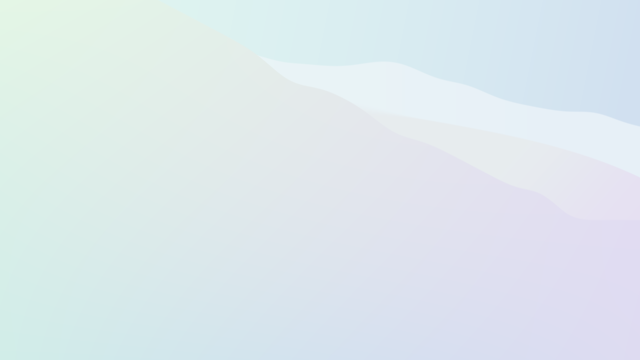
A WebGL 2 fragment shader for this background:

```glsl
#version 300 es
precision highp float;
// Pale pastel hillside with two translucent wave bands under a soft blue sky.

uniform vec2 u_resolution;
out vec4 fragColor;

// Smooth swell of unit height along an edge.
float swell(float x, float center, float width) {
    float d = (x - center) / width;
    return exp(-d * d);
}

float smoothMin(float a, float b, float k) {
    float h = max(k - abs(a - b), 0.0) / k;
    return min(a, b) - 0.25 * h * h * k;
}

// Quadratic blend passing through three colours at t = 0, 0.5 and 1.
vec3 blend3(vec3 a, vec3 b, vec3 c, float t) {
    return mix(a, c, t) + (b - 0.5 * (a + c)) * 4.0 * t * (1.0 - t);
}

// Antialiased coverage of the area below an edge.
float below(float edge, float y, float pixel) {
    return smoothstep(-pixel, pixel, edge - y);
}

// Edge heights, measured upward from the bottom of the canvas.
float hillEdge(float x) {
    float drop = 0.938 * (x - 0.247)
        + 0.030 * swell(x, 0.453, 0.044)
        + 0.021 * swell(x, 0.616, 0.042)
        - 0.022 * swell(x, 0.846, 0.034);
    return 1.0 - smoothMin(drop, 0.611, 0.025);
}

float bandEdge(float x) {
    float drop = 0.150 + 0.335 * (x - 0.397)
        + 0.007 * swell(x, 0.440, 0.035)
        - 0.050 * swell(x, 0.618, 0.072)
        - 0.020 * swell(x, 0.729, 0.045)
        - 0.015 * swell(x, 0.931, 0.040);
    return 1.0 - drop;
}

float veilEdge(float x) {
    float t = x - 0.56;
    return 0.699 - 0.30 * t - 1.6 * t * t * t * t;
}

// Colour fields.
vec3 skyColor(vec2 p) {
    float t = clamp((p.x - 0.25) / 0.75 + 0.15 * (1.0 - p.y), 0.0, 1.0);
    return blend3(vec3(0.87, 0.955, 0.94), vec3(0.85, 0.925, 0.945),
                  vec3(0.82, 0.88, 0.94), t);
}

vec3 hillColor(vec2 p) {
    vec3 top = blend3(vec3(0.895, 0.965, 0.90), vec3(0.89, 0.93, 0.92),
                      vec3(0.89, 0.88, 0.94), p.x);
    vec3 middle = blend3(vec3(0.855, 0.94, 0.91), vec3(0.885, 0.905, 0.925),
                         vec3(0.885, 0.865, 0.95), p.x);
    vec3 bottom = blend3(vec3(0.82, 0.93, 0.91), vec3(0.83, 0.885, 0.935),
                         vec3(0.87, 0.86, 0.945), p.x);
    return blend3(bottom, middle, top, p.y);
}

vec3 bandColor(vec2 p) {
    return mix(vec3(0.915, 0.955, 0.965), vec3(0.905, 0.94, 0.97),
               smoothstep(0.4, 1.0, p.x));
}

vec3 veilColor(vec2 p) {
    float t = smoothstep(0.75, 1.05, p.x + 0.5 * (0.5 - p.y));
    return mix(vec3(0.905, 0.925, 0.935), vec3(0.90, 0.88, 0.95), t);
}

void main() {
    vec2 p = gl_FragCoord.xy / u_resolution;
    float pixel = 1.0 / u_resolution.y;

    // Layers from back to front.
    vec3 color = skyColor(p);
    color = mix(color, bandColor(p), below(bandEdge(p.x), p.y, pixel));
    float veilFade = smoothstep(0.54, 0.66, p.x);
    float veilSoftness = mix(0.02, pixel, veilFade);
    color = mix(color, veilColor(p), below(veilEdge(p.x), p.y, veilSoftness));
    color = mix(color, hillColor(p), below(hillEdge(p.x), p.y, pixel));

    fragColor = vec4(color, 1.0);
}
```
